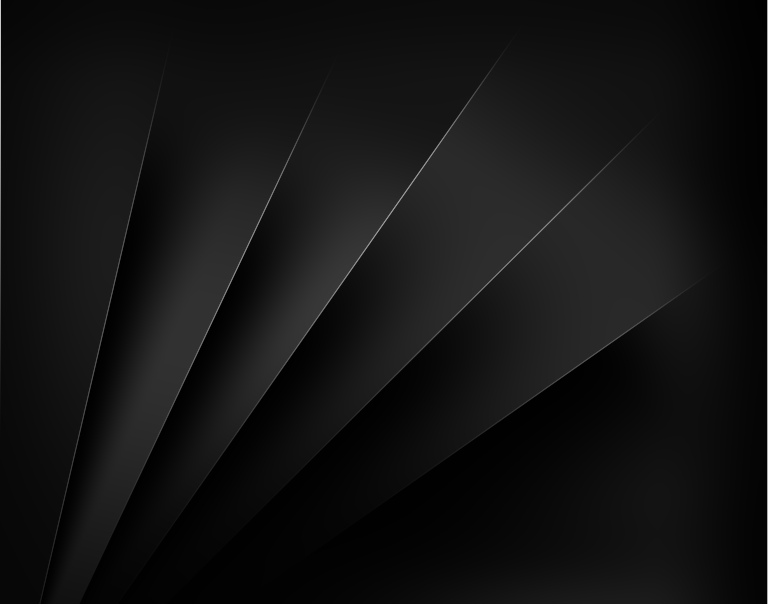
This background is drawn by a WebGL 1 fragment shader. Its source:

```glsl
precision highp float;
// Dark fan of five overlapping sheets spreading from the lower left.
// Each sheet has a thin gleaming edge, casts a soft wedge of shadow along it
// and carries a broad sheen; a vignette darkens the outer canvas.

uniform vec2 u_resolution;

const float SHEET_BLACK = 0.004;
const float EDGE_HALF_WIDTH = 0.0002;

// Soft elliptical falloff around a centre.
float glow(vec2 p, vec2 center, vec2 radius) {
  vec2 q = (p - center) / radius;
  return exp(-dot(q, q));
}

// Lays one sheet over the shade below it.
// edge:  base x, slope (x per y), length to the tip, gleam strength
// sheen: position along the edge, spread, brightness, shadow widening
// shadowEnd: distance along the edge where the shadow has dissolved
float addSheet(float under, vec2 p, vec4 edge, vec4 sheen, float shadowEnd, float pixel) {
  vec2 along = normalize(vec2(edge.y, 1.0));
  vec2 q = p - vec2(edge.x, 0.0);
  float t = dot(q, along);
  float d = q.x * along.y - q.y * along.x;

  float offset = (t - sheen.x) / sheen.y;
  float light = exp(-offset * offset);
  float shadowWidth = 0.025 + sheen.w * max(t, 0.0);
  float lift = smoothstep(0.0, shadowWidth, d);
  lift = mix(lift, 1.0, smoothstep(shadowEnd - 0.5, shadowEnd, t));
  float surface = SHEET_BLACK + sheen.z * light * lift;

  float tipFade = 1.0 - smoothstep(edge.z - 0.25, edge.z + 0.04, t);
  float cover = smoothstep(-pixel, pixel, d) * tipFade;
  float gleam = 1.0 - smoothstep(EDGE_HALF_WIDTH, EDGE_HALF_WIDTH + pixel, abs(d));
  return mix(under, surface, cover) + edge.w * gleam * light * tipFade;
}

// Thin line at a side of the canvas.
float sideLine(float distanceToSide, float pixel) {
  return 1.0 - smoothstep(0.0005, 0.0005 + pixel, distanceToSide);
}

void main() {
  vec2 p = gl_FragCoord.xy / u_resolution.y;
  float pixel = 1.0 / u_resolution.y;
  float aspect = u_resolution.x / u_resolution.y;

  // Backdrop with a faint glow left of the fan
  float shade = 0.024 + 0.06 * glow(p, vec2(0.80, 0.74), vec2(0.6, 0.42));
  shade += 0.068 * glow(p, vec2(0.18, 0.55), vec2(0.14, 0.38));

  // Sheets from left to right
  shade = addSheet(shade, p, vec4(0.066, 0.2324, 0.96, 0.28),
                   vec4(0.50, 0.46, 0.190, 0.20), 1.10, pixel);
  shade = addSheet(shade, p, vec4(0.131, 0.471, 0.99, 0.42),
                   vec4(0.65, 0.36, 0.215, 0.21), 1.05, pixel);
  shade = addSheet(shade, p, vec4(0.194, 0.70, 1.15, 0.45),
                   vec4(0.82, 0.42, 0.175, 0.23), 0.97, pixel);
  shade = addSheet(shade, p, vec4(0.274, 1.006, 1.14, 0.36),
                   vec4(0.86, 0.37, 0.158, 0.26), 0.96, pixel);
  shade = addSheet(shade, p, vec4(0.395, 1.4255, 0.97, 0.25),
                   vec4(0.78, 0.30, 0.085, 0.38), 1.15, pixel);

  // Low light rising from the bottom
  shade += 0.085 * glow(p, vec2(0.92, -0.03), vec2(0.28, 0.085));

  // Vignette on the right and top
  shade *= 1.0 - 0.85 * smoothstep(0.84, 1.0, p.x / aspect);
  shade *= 1.0 - 0.3 * smoothstep(0.85, 1.0, p.y);

  // Fine side lines
  shade += 0.85 * smoothstep(0.25, 1.0, p.y) * sideLine(p.x, pixel);
  shade += 0.75 * sideLine(aspect - p.x, pixel);

  gl_FragColor = vec4(vec3(shade), 1.0);
}
```
